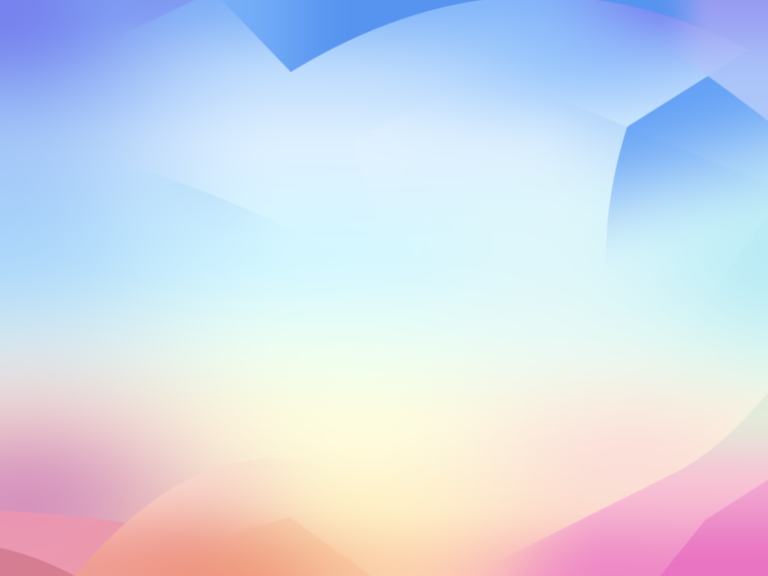
A Shadertoy shader for this background:

```glsl
// Soft pastel backdrop: blue sky tones above, cream in the middle, pink and peach below.
// A vertical colour ramp is tinted by elliptical glows, then overlaid with
// translucent curved sheets whose crisp edges fade out along their length.

// Antialiased coverage of the side where d is positive
float sheet(float d) {
    float w = 0.8 * fwidth(d) + 0.0004;
    return smoothstep(-w, w, d);
}

// Elliptical falloff around a centre
float glow(vec2 p, vec2 centre, vec2 radius) {
    vec2 q = (p - centre) / radius;
    return exp(-dot(q, q));
}

vec3 skyRamp(float y) {
    vec3 c = mix(vec3(0.99, 0.85, 0.68), vec3(1.0, 0.95, 0.77), smoothstep(0.0, 0.13, y));
    c = mix(c, vec3(1.0, 1.0, 0.87), smoothstep(0.08, 0.27, y));
    c = mix(c, vec3(0.93, 1.0, 0.95), smoothstep(0.24, 0.43, y));
    c = mix(c, vec3(0.83, 0.97, 1.0), smoothstep(0.37, 0.56, y));
    c = mix(c, vec3(0.87, 0.94, 1.0), smoothstep(0.54, 0.77, y));
    c = mix(c, vec3(0.74, 0.86, 0.99), smoothstep(0.73, 0.91, y));
    return mix(c, vec3(0.50, 0.70, 0.97), smoothstep(0.86, 1.02, y));
}

vec3 tintedSky(vec2 p) {
    vec3 c = skyRamp(p.y);
    // Blue on the left, pale mint on the right
    float left = (1.0 - smoothstep(0.0, 0.5, p.x)) * smoothstep(0.2, 0.7, p.y);
    c = mix(c, vec3(0.50, 0.70, 0.96), 0.58 * left);
    c = mix(c, vec3(0.91, 0.97, 0.97), 0.6 * glow(p, vec2(0.98, 0.52), vec2(0.24, 0.22)));
    c = mix(c, vec3(0.70, 0.91, 0.95), 0.7 * glow(p, vec2(1.38, 0.56), vec2(0.25, 0.21)));
    // Upper blue and violet glows
    c = mix(c, vec3(0.54, 0.74, 0.99), 0.7 * glow(p, vec2(1.02, 0.92), vec2(0.24, 0.12)));
    c = mix(c, vec3(0.46, 0.46, 0.93), 0.9 * glow(p, vec2(1.18, 1.03), vec2(0.16, 0.10)));
    c = mix(c, vec3(0.46, 0.49, 0.93), 0.9 * glow(p, vec2(0.0, 0.98), vec2(0.23, 0.15)));
    // Lower pink glows
    c = mix(c, vec3(0.83, 0.56, 0.74), 0.95 * glow(p, vec2(0.04, 0.12), vec2(0.30, 0.19)));
    c = mix(c, vec3(0.98, 0.83, 0.85), 0.7 * glow(p, vec2(1.10, 0.20), vec2(0.28, 0.13)));
    c = mix(c, vec3(0.96, 0.60, 0.79), 0.8 * glow(p, vec2(0.99, -0.04), vec2(0.19, 0.12)));
    return c;
}

vec3 upperSheets(vec3 c, vec2 p) {
    // Violet wedge in the left corner
    float wedge = sheet(p.y - 1.0 - 0.47 * (p.x - 0.339)) * smoothstep(0.14, 0.28, p.x);
    c = mix(c, vec3(0.50, 0.55, 0.94), 0.55 * wedge * smoothstep(0.90, 1.0, p.y));

    // Blue notch with a straight left side and a bowed right side
    float d = p.x - 0.505;
    float notch = sheet(p.y - 0.875 - max(-1.04 * d, 0.613 * d - 0.71 * d * d));
    vec3 notchBlue = mix(vec3(0.46, 0.68, 0.97), vec3(0.34, 0.58, 0.94), smoothstep(0.40, 0.62, p.x));
    c = mix(c, notchBlue, notch);

    // Soft shade leading up to the fold on the right
    float crease = sheet(0.78 - 0.41 * (p.x - 1.089) - p.y) * smoothstep(0.92, 1.09, p.x);
    c = mix(c, vec3(0.64, 0.80, 0.98), 0.45 * crease * smoothstep(0.62, 0.82, p.y));

    // Folded blue sheet that dissolves downward
    float bend = p.y - 0.55;
    float fold = sheet(0.78 + 0.629 * (p.x - 1.089) - p.y)
               * sheet(p.x - 1.052 - 0.7 * bend * bend);
    float foldFade = smoothstep(0.53, 0.84, p.y - 0.3 * (p.x - 1.1));
    c = mix(c, vec3(0.39, 0.63, 0.96), fold * foldFade);

    // Lavender corner lying over the fold
    float e = p.x - 1.229;
    float corner = sheet(p.y - 0.868 + 0.72 * e + 0.25 * e * e) * smoothstep(1.14, 1.24, p.x);
    vec3 lavender = mix(vec3(0.70, 0.79, 0.98), vec3(0.62, 0.61, 0.95), smoothstep(0.84, 1.02, p.y));
    return mix(c, lavender, 0.9 * corner);
}

vec3 middleCreases(vec3 c, vec2 p) {
    // Downhill crease on the left
    float line = 0.693 - 0.36 * (p.x - 0.286) - 0.25 * (p.x - 0.286) * (p.x - 0.286);
    float shade = sheet(line - p.y) * exp(-max(line - p.y, 0.0) / 0.08);
    c = mix(c, vec3(0.67, 0.85, 0.98), 0.42 * shade * glow(p, vec2(0.35, 0.65), vec2(0.11, 0.2)));
    // Pale corner near the centre
    float pale = sheet(min(p.x - 0.611 - 0.3 * (0.757 - p.y), 0.757 + 0.5 * (p.x - 0.611) - p.y));
    c = mix(c, vec3(0.90, 0.96, 1.0), 0.3 * pale * glow(p, vec2(0.63, 0.74), vec2(0.12, 0.09)));
    // Faint slanted sheet at the right side
    float slant = sheet(1.4 * (p.x - 1.215) - p.y + 0.462);
    return mix(c, vec3(0.70, 0.90, 0.94), 0.25 * slant * glow(p, vec2(1.34, 0.58), vec2(0.13, 0.12)));
}

vec3 lowerSheets(vec3 c, vec2 p) {
    // Rose layers in the left corner
    float rose = sheet(0.113 - 0.04 * p.x - 0.25 * p.x * p.x - p.y);
    c = mix(c, vec3(0.93, 0.59, 0.69), 0.85 * rose * (1.0 - smoothstep(0.22, 0.40, p.x)));
    float ember = sheet(0.049 - 0.22 * p.x - 1.2 * p.x * p.x - p.y);
    c = mix(c, vec3(0.82, 0.47, 0.55), 0.85 * ember);

    // Peach dune rising to the right
    float d = p.x - 0.165;
    float dune = sheet(0.04 + 1.07 * d - 1.75 * d * d - p.y) * (1.0 - smoothstep(0.24, 0.58, p.x));
    vec3 peach = mix(vec3(0.94, 0.62, 0.59), vec3(0.98, 0.85, 0.81), smoothstep(0.0, 0.19, p.y));
    c = mix(c, peach, 0.95 * dune);
    c = mix(c, vec3(0.93, 0.57, 0.46), 0.8 * glow(p, vec2(0.40, -0.02), vec2(0.18, 0.10)));
    float hill = sheet(0.102 - max(0.28 * (0.503 - p.x), 0.72 * (p.x - 0.503)) - p.y);
    c = mix(c, vec3(0.95, 0.66, 0.50), 0.22 * hill * smoothstep(0.33, 0.46, p.x));

    // Pink sweep on the right, paler toward its top
    float rise = max(p.x - 1.17, 0.0);
    float sweep = sheet(0.036 + 0.5 * (p.x - 0.885) + 2.2 * rise * rise - p.y);
    vec3 pink = mix(vec3(0.93, 0.52, 0.78), vec3(0.97, 0.74, 0.83), smoothstep(0.0, 0.17, p.y));
    pink = mix(pink, vec3(0.88, 0.92, 0.85), smoothstep(0.14, 0.29, p.y));
    c = mix(c, pink, 0.9 * sweep * smoothstep(0.84, 1.06, p.x));
    float magenta = sheet(min(1.24 * (p.x - 1.146), 0.097 + 0.64 * (p.x - 1.224)) - p.y);
    return mix(c, mix(vec3(0.91, 0.44, 0.76), vec3(0.94, 0.63, 0.81), smoothstep(0.02, 0.17, p.y)), 0.85 * magenta);
}

void mainImage(out vec4 fragColor, in vec2 fragCoord) {
    vec2 p = fragCoord / iResolution.xy * vec2(4.0 / 3.0, 1.0);
    vec3 color = upperSheets(tintedSky(p), p);
    color = lowerSheets(middleCreases(color, p), p);
    fragColor = vec4(color, 1.0);
}
```
